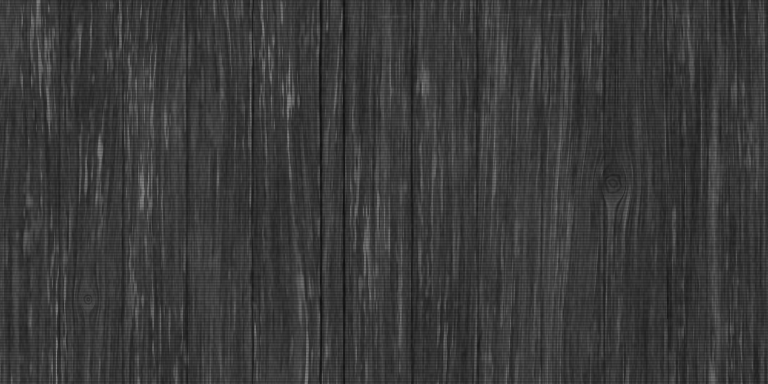
Write a Shadertoy shader that draws this texture.

```glsl
// Dark weathered planks standing upright, with faint cross ribs over the wood.
// Grain is stretched noise along a warped coordinate that flows around knots;
// pale worn flecks, dark seams and a fine ribbed weave are layered on top.

const float RIBS = 128.0;       // weave ribs per canvas height
const float WOOD_TONE = 0.203;
const int SEAM_COUNT = 12;

float hash(vec2 p) {
    vec3 q = fract(p.xyx * 0.1031);
    q += dot(q, q.yzx + 33.33);
    return fract((q.x + q.y) * q.z);
}

float noise(vec2 p) {
    vec2 i = floor(p), f = fract(p);
    f = f * f * (3.0 - 2.0 * f);
    float low = mix(hash(i), hash(i + vec2(1, 0)), f.x);
    float high = mix(hash(i + vec2(0, 1)), hash(i + vec2(1, 1)), f.x);
    return mix(low, high, f.y);
}

float fbm(vec2 p) {
    return 0.55 * noise(p) + 0.3 * noise(p * 2.1 + 7.3) + 0.15 * noise(p * 4.3 + 19.1);
}

// Seams are evenly spaced, but pulled together around one narrow plank.
float seamPull(float index) {
    return exp(-0.45 * abs(index - 5.5));
}

float seamPosition(float index) {
    return 0.1595 * index - 0.012 - sign(index - 5.5) * 0.062 * seamPull(index);
}

// Sideways shift of the grain, like a stream parting around a disc.
float knotShift(vec2 p, vec2 centre, float radius) {
    vec2 d = (p - centre) * vec2(1.0, 0.65);
    float area = radius * radius;
    return -d.x * area / max(dot(d, d), area);
}

// Tone change inside a knot: rings with a dark rim.
float knotTone(vec2 p, vec2 centre, float radius) {
    float r = length((p - centre) * vec2(1.0, 0.85)) / radius;
    r += 0.25 * (noise(p * 70.0) - 0.5);
    float rings = 0.03 * sin(r * 15.0) - 0.02;
    return rings * (1.0 - smoothstep(0.75, 1.1, r));
}

// Contours of this coordinate are the fibres; strong bows make arches.
float grainCoord(vec2 p, float seed, float bow, float lean) {
    float warp = noise(vec2(p.x * 7.0 + seed * 17.0, p.y * 1.5 + seed * 9.0));
    float waver = noise(vec2(p.x * 12.0, p.y * 5.0 + seed));
    return p.x - lean * p.y + bow * (warp - 0.5) + 0.003 * waver;
}

// Alternating growth bands and finer fibres, centred on zero.
float growthTone(float u, float y, float seed) {
    float bands = noise(vec2(u * 120.0, y * 2.0 + seed)) - 0.5;
    float fibres = noise(vec2(u * 240.0, y * 9.0 + seed)) - 0.5;
    return 0.055 * bands + 0.08 * fibres;
}

// Ragged short flecks of pale worn wood, dense inside drifting patches.
float fleckTone(vec2 p, float u, float seed) {
    float worn = smoothstep(0.3, 0.65, fbm(vec2(p.x * 15.0, p.y * 2.2) + seed * 5.0));
    float threads = noise(vec2(u * 165.0, p.y * 6.0 + seed));
    float chips = noise(vec2(u * 235.0, p.y * 32.0 + seed));
    return (0.25 + 0.75 * worn) * smoothstep(0.5, 0.87, 0.58 * threads + 0.42 * chips);
}

// Long thin pale lines that follow the grain and break up into dashes.
float lineTone(float u, float y, float seed) {
    float ridge = 1.0 - abs(2.0 * noise(vec2(u * 66.0, y * 0.8 + seed)) - 1.0);
    float dashes = smoothstep(0.2, 0.75, noise(vec2(u * 50.0, y * 7.0 - seed)));
    float grit = 0.5 + 0.5 * noise(vec2(u * 190.0, y * 50.0));
    return smoothstep(0.76, 0.97, ridge) * dashes * grit;
}

void mainImage(out vec4 fragColor, in vec2 fragCoord) {
    vec2 p = fragCoord / iResolution.y;

    // Count the seams to the left and gather their shadows and pale edges.
    float plank = 0.0, shadow = 0.0, edge = 0.0;
    for (int i = 1; i <= SEAM_COUNT; i++) {
        float index = float(i);
        float wobble = 0.003 * (noise(vec2(p.y * 5.0, index * 3.0)) - 0.5);
        float d = p.x - seamPosition(index) - wobble;
        float depth = 0.15 + 0.75 * seamPull(index);
        plank += step(0.0, d);
        float gap = 1.0 - smoothstep(0.001, 0.005, abs(d));
        float shade = exp(-abs(d) * 110.0);
        shadow = max(shadow, depth * (0.6 * gap + 0.25 * shade));
        float rim = 1.0 - smoothstep(0.001, 0.005, abs(d + 0.006));
        float chips = smoothstep(0.2, 0.6, noise(vec2(index * 7.0, p.y * 22.0)));
        edge += rim * chips * smoothstep(0.35, 0.9, hash(vec2(index, 4.0)));
    }

    // Character of this plank: the right-hand ones are lined, not flecked.
    float seed = 10.0 * hash(vec2(plank, 1.0)) + plank;
    float arch = hash(vec2(plank, 2.0));
    float bow = mix(0.01, 0.06, arch * arch);
    float lean = mix(-0.01, 0.045, hash(vec2(plank, 5.0)));
    float lined = smoothstep(0.75, 1.3, p.x);
    float wear = mix(0.75, 1.1, hash(vec2(plank, 3.0)));

    // Grain flowing around a large and a small knot.
    vec2 bigKnot = vec2(1.597, 0.523), smallKnot = vec2(0.23, 0.22);
    float u = grainCoord(p, seed, bow, lean);
    u += knotShift(p, bigKnot, 0.03) + knotShift(p, smallKnot, 0.018);

    float tone = WOOD_TONE + 0.025 * (hash(vec2(plank, 6.0)) - 0.5);
    tone += 0.08 * (fbm(p * vec2(5.0, 1.8) + 31.0) - 0.5);
    tone += growthTone(u, p.y, seed);
    tone += wear * mix(0.25, 0.14, lined) * fleckTone(p, u, seed);
    tone += wear * mix(0.05, 0.15, lined) * lineTone(u, p.y, seed);
    tone += knotTone(p, bigKnot, 0.027) + knotTone(p, smallKnot, 0.015);
    tone += 0.1 * edge;
    tone *= 1.0 - min(shadow, 0.7);

    // Broken scratch near the top, then fine grit and the ribbed weave.
    float scratch = 1.0 - smoothstep(0.001, 0.004, abs(p.y - 0.956 - 0.006 * noise(p * 6.0)));
    tone += 0.04 * scratch * smoothstep(0.5, 0.8, noise(p * vec2(22.0, 3.0))) * smoothstep(0.8, 0.9, p.x);
    tone += 0.045 * (noise(p * vec2(250.0, 90.0)) - 0.5);
    tone *= 1.0 + 0.11 * sin(6.28319 * RIBS * p.y);

    fragColor = vec4(vec3(clamp(tone, 0.05, 0.6)), 1.0);
}
```
